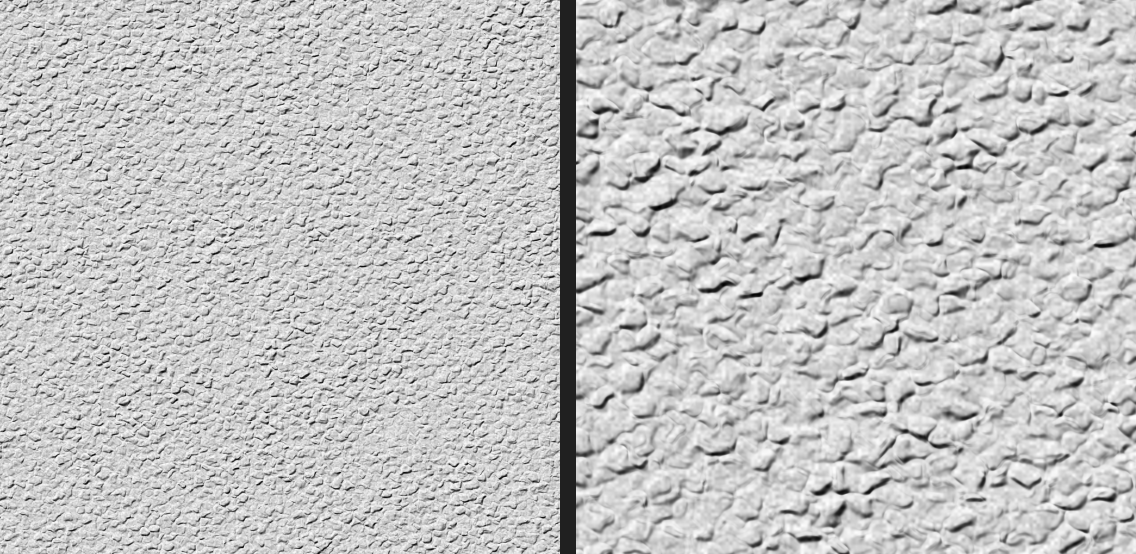
Left: the whole. Right: its middle third, enlarged.
Write a Shadertoy shader that draws this texture.

```glsl
// Pale grey roughcast plaster: small rounded grains in raking light from the upper left.

const float GRAINS_ACROSS = 88.0;              // large grains over the canvas width
const float CRUMB_SCALE   = 1.8;               // crumbs per large grain
const float CRUMB_HEIGHT  = 0.27;
const float SWELL_HEIGHT  = 0.12;              // soft unevenness below the grains
const float WARP          = 0.75;              // irregularity of the grain outlines
const float MERGE         = 14.0;              // higher keeps touching grains more separate
const vec2  GRAIN_STRETCH = vec2(0.92, 1.08);  // grains are a little wider than tall
const vec2  TO_LIGHT      = vec2(-0.48, 0.88);
const float SLOPE_REACH   = 0.0011;            // half the span of the slope probe
const float RELIEF        = 2.0;
const float SAND_SCALE    = 470.0;
const float SAND_AMOUNT   = 0.16;
const float MID_TONE      = 0.815;
const float HIGHLIGHT     = 0.11;
const float SHADOW_DEPTH  = 0.77;
const vec3  TINT          = vec3(1.0);

float hash(vec2 p) {
    return fract(sin(dot(p, vec2(127.1, 311.7))) * 43758.5453);
}

vec2 hash2(vec2 p) {
    return vec2(hash(p), hash(p + 57.3));
}

float noise(vec2 p) {
    vec2 i = floor(p), f = fract(p);
    f = f * f * (3.0 - 2.0 * f);
    return mix(mix(hash(i), hash(i + vec2(1, 0)), f.x),
               mix(hash(i + vec2(0, 1)), hash(i + vec2(1, 1)), f.x), f.y);
}

// Height of flat-topped grains on a jittered grid, merged by a smooth maximum
float grains(vec2 p) {
    vec2 cell = floor(p);
    float sum = 1.0;
    for (int y = -1; y <= 1; y++)
    for (int x = -1; x <= 1; x++) {
        vec2 id = cell + vec2(x, y);
        vec2 offset = p - id - mix(vec2(0.05), vec2(0.95), hash2(id));
        float radius = mix(0.42, 0.8, hash(id + 19.7));
        float rise = hash(id + 83.1);
        float peak = radius * mix(0.25, 1.15, rise * rise);
        float q = dot(offset, offset) / (radius * radius);
        sum += exp(MERGE * peak * exp(-1.6 * q * q * sqrt(q))) - 1.0;
    }
    return log(sum) / MERGE;
}

// Full plaster height, measured in grain widths
float plaster(vec2 uv) {
    vec2 p = uv * GRAINS_ACROSS * GRAIN_STRETCH;
    vec2 bend = vec2(noise(p * 1.4), noise(p * 1.4 + 41.0)) - 0.5;
    vec2 q = p + WARP * bend;
    return grains(q)
         + CRUMB_HEIGHT * grains(q * CRUMB_SCALE + 13.7)
         + SWELL_HEIGHT * noise(p * 0.9 + 7.0);
}

// Slope to grey: highlights level off early, shadows deepen quickly
float toneOf(float slope) {
    float lit = HIGHLIGHT * (1.0 - exp(min(slope, 0.0)));
    float s = max(slope, 0.0);
    float drop = 0.10 * s + 0.06 * s * s;
    return MID_TONE + lit - SHADOW_DEPTH * (1.0 - exp(-drop / SHADOW_DEPTH));
}

float shade(vec2 uv) {
    vec2 probe = TO_LIGHT * SLOPE_REACH;
    float slope = (plaster(uv + probe) - plaster(uv - probe))
                / (2.0 * SLOPE_REACH * GRAINS_ACROSS);
    // Rougher and smoother patches
    float roughness = mix(0.8, 1.2, noise(uv * 14.0 + 3.0));
    float sand = noise(uv * SAND_SCALE) - 0.5;
    return toneOf(slope * RELIEF * roughness) + SAND_AMOUNT * sand;
}

void mainImage(out vec4 fragColor, in vec2 fragCoord) {
    // Four samples per pixel smooth the grain edges
    float tone = 0.0;
    for (int i = 0; i < 4; i++) {
        vec2 shift = vec2(i % 2, i / 2) * 0.5 - 0.25;
        tone += 0.25 * shade((fragCoord + shift) / iResolution.x);
    }
    fragColor = vec4(TINT * clamp(tone, 0.0, 1.0), 1.0);
}
```
